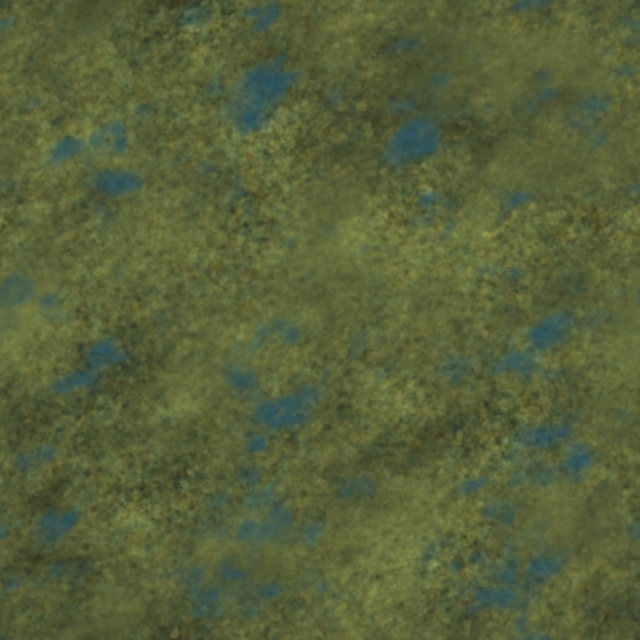
This texture is drawn by a three.js fragment shader. Its source:

```glsl
// Mossy olive ground with soft slanted blue patches and fine grain, tiling.
#define SLANT 0.55          // main direction of the patches, radians
#define SLANT_JITTER 1.3    // spread of that direction
#define STRETCH 1.6         // length to width of the patches
#define TONE_CONTRAST 0.85
#define GRAIN_CONTRAST 0.22
#define GRAIN_CELLS 96.0
#define BLUE_STRENGTH 0.85
#define DARK_MOSS vec3(0.265, 0.290, 0.175)
#define LIGHT_MOSS vec3(0.417, 0.450, 0.249)
#define BLUE_HAZE vec3(0.165, 0.325, 0.375)
#define PALE_SPECK vec3(0.475, 0.475, 0.285)

varying vec2 vUv;

vec4 hash4(vec3 p) {
  vec4 q = fract(p.xyzx * vec4(0.1031, 0.1030, 0.0973, 0.1099));
  q += dot(q, q.wzxy + 33.33);
  return fract((q.xxyz + q.yzzw) * q.zywx);
}

// Cellular noise: a sum of soft signed ellipses, one per cell, wrapping after
// a whole number of cells. Roughly -1 to 1 around zero.
float splats(vec2 uv, float cells, float stretch, float seed) {
  vec2 p = uv * cells;
  vec2 cell = floor(p);
  float sum = 0.0;
  for (int j = -1; j <= 1; j++) {
    for (int i = -1; i <= 1; i++) {
      vec2 id = cell + vec2(float(i), float(j));
      vec4 rnd = hash4(vec3(mod(id, cells), seed));
      vec2 d = p - id - rnd.xy;
      float angle = SLANT + SLANT_JITTER * (rnd.z - 0.5);
      vec2 axis = vec2(cos(angle), sin(angle));
      d = vec2(dot(d, axis), stretch * dot(d, vec2(-axis.y, axis.x)));
      float falloff = max(0.0, 1.0 - dot(d, d));
      sum += (2.0 * rnd.w - 1.0) * falloff * falloff;
    }
  }
  return sum;
}

void main() {
  // Broad light and dark areas
  float tone = 0.45 * splats(vUv, 5.0, STRETCH, 11.0)
             + 0.40 * splats(vUv, 11.0, STRETCH, 23.0)
             + 0.32 * splats(vUv, 26.0, STRETCH, 37.0);
  vec3 color = mix(DARK_MOSS, LIGHT_MOSS, 0.5 + TONE_CONTRAST * tone);

  // Blue patches of several sizes
  float haze = 0.55 * splats(vUv, 8.0, STRETCH, 41.0)
             + 0.60 * splats(vUv, 17.0, STRETCH, 53.0)
             + 0.38 * splats(vUv, 36.0, STRETCH, 67.0);
  float blue = smoothstep(0.08, 1.05, haze);
  color = mix(color, BLUE_HAZE, BLUE_STRENGTH * blue);

  // Fine grain, fading in the blue and varying from place to place
  float mottle = splats(vUv, 7.0, STRETCH, 71.0);
  float roughness = clamp(0.9 + 0.7 * mottle, 0.4, 1.5) * (1.0 - 0.6 * blue);
  float grain = 0.70 * splats(vUv, GRAIN_CELLS, 1.2, 83.0)
              + 0.45 * splats(vUv, 2.0 * GRAIN_CELLS, 1.0, 97.0);
  color *= 1.0 + GRAIN_CONTRAST * roughness * grain;

  // Warm and cool tints, then scattered pale specks
  float tint = splats(vUv, 62.0, 1.2, 103.0);
  color += vec3(0.030, 0.008, -0.012) * roughness * tint;
  float speck = smoothstep(0.5, 1.1, splats(vUv, 78.0, 1.1, 127.0));
  color = mix(color, PALE_SPECK, 0.5 * speck * roughness);

  gl_FragColor = vec4(color, 1.0);
}
```
